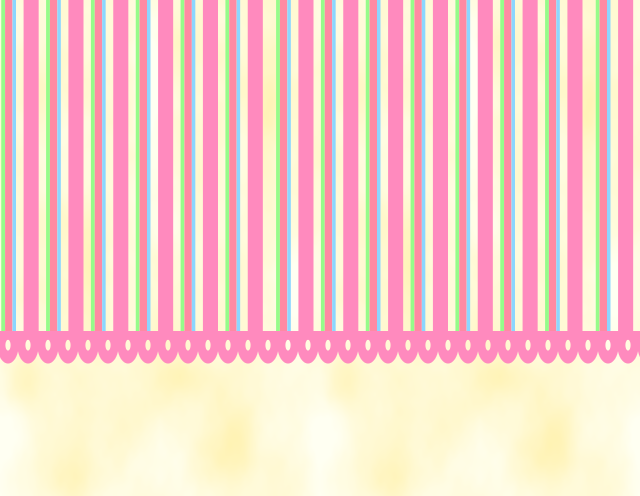
Give the GLSL for this background, as a Shadertoy shader.

```glsl
const float CANVAS_WIDTH = 768.0;   // design units across the canvas
const float TILE = 383.6;           // horizontal repeat of paper and stripes
const float STRIPE_STEP = 53.8;
const float BAND_TOP = 198.0;
const float LACE_Y = 181.0;

const vec3 PAPER_LIGHT = vec3(1.0, 1.0, 0.95);
const vec3 PAPER_YELLOW = vec3(1.0, 0.95, 0.70);
const vec3 PINK = vec3(1.0, 0.54, 0.745);
const vec3 CORAL = vec3(1.0, 0.54, 0.64);
const vec3 GREEN = vec3(0.59, 0.99, 0.54);
const vec3 BLUE = vec3(0.55, 0.84, 1.0);

float hash(vec2 p) {
    return fract(sin(dot(p, vec2(127.1, 311.7))) * 43758.5453);
}

// Value noise that wraps after a given number of columns
float wrappedNoise(vec2 p, float columns) {
    vec2 cell = floor(p);
    vec2 f = fract(p);
    f = f * f * (3.0 - 2.0 * f);
    float left = mod(cell.x, columns);
    float right = mod(cell.x + 1.0, columns);
    float low = mix(hash(vec2(left, cell.y)), hash(vec2(right, cell.y)), f.x);
    float high = mix(hash(vec2(left, cell.y + 1.0)), hash(vec2(right, cell.y + 1.0)), f.x);
    return mix(low, high, f.y);
}

float cloud(vec2 p) {
    float sum = 0.0, weight = 0.5, columns = 8.0;
    for (int octave = 0; octave < 4; octave++) {
        vec2 size = vec2(TILE / columns, 1.7 * TILE / columns);
        sum += weight * wrappedNoise(p / size, columns);
        weight *= 0.5;
        columns *= 2.0;
    }
    return sum / 0.9375;
}

// Soft spot repeated once in each tile
float glow(vec2 p, vec2 centre, vec2 radius) {
    vec2 d = p - centre;
    d.x = mod(d.x + 0.5 * TILE, TILE) - 0.5 * TILE;
    d /= radius;
    return exp(-dot(d, d));
}

float fill(float distance, float pixel) {
    return clamp(0.5 - distance / pixel, 0.0, 1.0);
}

float span(float x, float start, float end, float pixel) {
    return fill(max(start - x, x - end), pixel);
}

float ellipse(vec2 p, vec2 radius) {
    vec2 q = abs(p) + 0.001;
    float k = length(q / radius);
    return k * (k - 1.0) / length(q / (radius * radius));
}

vec3 paper(vec2 p) {
    float yellow = 0.42 + 0.75 * (cloud(p) - 0.5);
    // Lower sheet
    yellow += 0.40 * glow(p, vec2(32.0, 140.0), vec2(24.0, 30.0));
    yellow += 0.42 * glow(p, vec2(222.0, 140.0), vec2(30.0, 28.0));
    yellow += 0.45 * glow(p, vec2(82.0, 22.0), vec2(28.0, 36.0));
    yellow += 0.30 * glow(p, vec2(155.0, 84.0), vec2(28.0, 40.0));
    yellow += 0.40 * glow(p, vec2(275.0, 50.0), vec2(32.0, 52.0));
    yellow -= 0.35 * glow(p, vec2(10.0, 72.0), vec2(36.0, 40.0));
    yellow -= 0.35 * glow(p, vec2(195.0, 50.0), vec2(32.0, 48.0));
    // Behind the stripes
    yellow += 0.45 * glow(p, vec2(108.0, 275.0), vec2(18.0, 60.0));
    yellow += 0.40 * glow(p, vec2(324.0, 450.0), vec2(18.0, 90.0));
    yellow += 0.35 * glow(p, vec2(211.0, 540.0), vec2(16.0, 45.0));
    yellow -= 0.45 * glow(p, vec2(181.0, 490.0), vec2(16.0, 80.0));
    yellow -= 0.45 * glow(p, vec2(351.0, 240.0), vec2(16.0, 60.0));
    return mix(PAPER_LIGHT, PAPER_YELLOW, clamp(yellow, 0.0, 1.0));
}

// Seven groups per tile; the last has a wider gap
vec3 stripes(vec3 color, float x, float pixel) {
    float u = mod(x - 327.3, TILE);
    float group = min(floor(u / STRIPE_STEP), 6.0);
    float s = u - group * STRIPE_STEP - 4.0;
    color = mix(color, GREEN, span(s, 0.0, 4.6, pixel));
    color = mix(color, CORAL, span(s, 4.6, 13.5, pixel));
    color = mix(color, BLUE, span(s, 13.5, 17.7, pixel));
    return mix(color, PINK, span(s, 26.8, 44.9, pixel));
}

// Scalloped band with oval eyelets
float lace(vec2 p, float pixel) {
    vec2 q = vec2(mod(p.x - 9.6 + 12.0, 24.0) - 12.0, p.y - LACE_Y);
    float scallop = fill(ellipse(q, vec2(12.7, 22.0)), pixel);
    float band = max(span(p.y, LACE_Y, BAND_TOP, pixel), scallop * step(q.y, 0.0));
    float eyelet = fill(ellipse(q, vec2(3.1, 6.4)), pixel);
    return band * (1.0 - eyelet);
}

void mainImage(out vec4 fragColor, in vec2 fragCoord) {
    float pixel = CANVAS_WIDTH / iResolution.x;
    vec2 p = fragCoord * pixel;
    vec3 color = paper(p);
    color = mix(color, stripes(color, p.x, pixel), fill(BAND_TOP - p.y, pixel));
    color = mix(color, PINK, lace(p, pixel));
    fragColor = vec4(color, 1.0);
}
```
